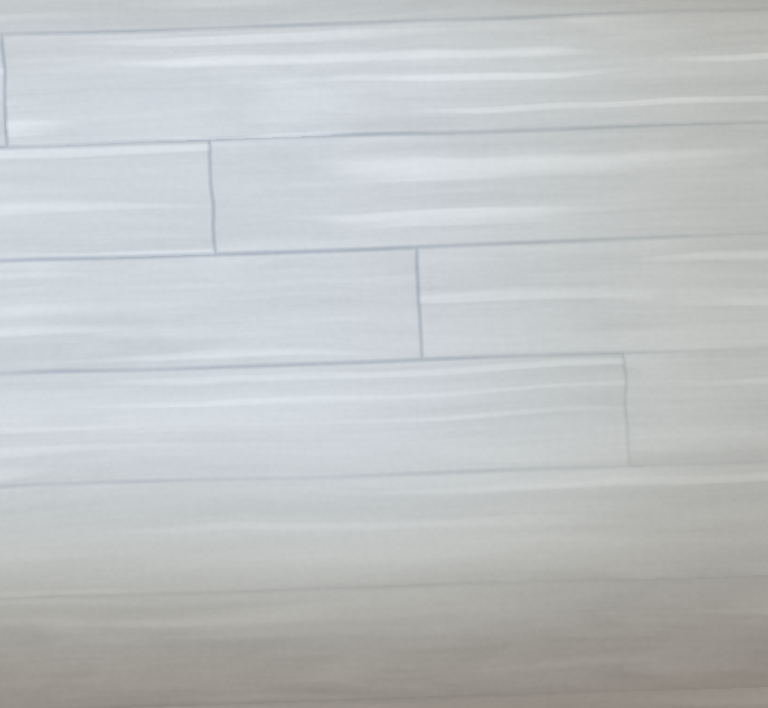
Write a WebGL 1 fragment shader that draws this texture.

```glsl
precision highp float;
// Pale grey-washed wood planks in stepped rows, lit from the upper left.

uniform vec2 u_resolution;

// Layout, in units of the canvas height
const float ROW_HEIGHT   = 0.1596;
const float TOP_SEAM     = 0.951;   // height of the first full row at the left edge
const float ROW_SLOPE    = 0.033;   // rise of the rows to the right
const float JOINT_LEAN   = 0.045;
const float FIRST_JOINT  = 0.046;
const float JOINT_STEP   = 0.286;   // shift of the end joint from row to row
const float PLANK_LENGTH = 1.6;
const float SEAM_WIDTH   = 0.0022;

// Strengths
const float SEAM_DEPTH   = 0.12;
const float GRAIN_DEPTH  = 0.075;
const float FIBRE_DEPTH  = 0.032;
const float STREAK_LIGHT = 0.055;
const float FIGURE_DEPTH = 0.050;
const float PLANK_TINT   = 0.014;

// Colours from lit to shaded
const vec3 LIT_WOOD    = vec3(0.805, 0.832, 0.858);
const vec3 PLAIN_WOOD  = vec3(0.740, 0.750, 0.740);
const vec3 SHADED_WOOD = vec3(0.530, 0.500, 0.465);
const vec3 SEAM_TINT   = vec3(1.10, 1.0, 0.85);

float hash(vec2 p) {
  return fract(sin(dot(p, vec2(127.1, 311.7))) * 43758.5453);
}

float noise(vec2 p) {
  vec2 i = floor(p);
  vec2 f = fract(p);
  f = f * f * (3.0 - 2.0 * f);
  return mix(mix(hash(i), hash(i + vec2(1.0, 0.0)), f.x),
             mix(hash(i + vec2(0.0, 1.0)), hash(i + vec2(1.0, 1.0)), f.x), f.y);
}

float fbm(vec2 p) {
  float sum = 0.0;
  float amp = 0.5;
  for (int i = 0; i < 4; i++) {
    sum += amp * noise(p);
    p = p * 2.03 + 7.3;
    amp *= 0.5;
  }
  return sum / 0.9375;
}

// Soft dark line around distance zero
float line(float dist, float width, float pixel) {
  return 1.0 - smoothstep(0.0, 2.0 * width + pixel, abs(dist));
}

// Base colour under light that falls off to the right, the bottom and the top edge
vec3 litWood(vec2 p) {
  float low   = 0.90 * (1.0 - smoothstep(-0.08, 0.45, p.y));
  float right = 0.46 * smoothstep(0.40, 1.15, p.x);
  float top   = 0.22 * smoothstep(0.88, 1.03, p.y);
  float shade = 1.0 - (1.0 - low) * (1.0 - right) * (1.0 - top);
  vec3 upper = mix(LIT_WOOD, PLAIN_WOOD, clamp(shade / 0.4, 0.0, 1.0));
  return mix(upper, SHADED_WOOD, clamp((shade - 0.4) / 0.6, 0.0, 1.0));
}

// Brightness change from the wood of one plank
float woodGrain(vec2 q, float seed, float sharpness) {
  vec2 g = q + vec2(seed * 19.0, seed * 7.0);
  g.y += 0.016 * (noise(g * vec2(3.0, 9.0)) - 0.5);
  g.y += 0.005 * (noise(g * vec2(11.0, 24.0)) - 0.5);
  float bands  = fbm(g * vec2(1.4, 26.0)) - 0.5;
  float fibres = fbm(g * vec2(9.0, 150.0)) - 0.5;
  float streak = smoothstep(0.66, 0.92, noise(g * vec2(2.6, 62.0)));
  float figure = fbm(g * vec2(13.0, 34.0) + 3.0 * bands) - 0.5;
  float patchy = smoothstep(0.52, 0.80, noise(g * vec2(2.2, 13.0) + 31.0));
  return GRAIN_DEPTH * bands
       + FIBRE_DEPTH * fibres * sharpness
       + STREAK_LIGHT * streak * sharpness
       + FIGURE_DEPTH * figure * patchy
       + PLANK_TINT * (hash(vec2(seed, 4.7)) - 0.5);
}

void main() {
  float pixel = 1.0 / u_resolution.y;
  vec2 p = gl_FragCoord.xy * pixel;

  // Slanted plank coordinates, rows counted downwards
  vec2 q = vec2(p.x + JOINT_LEAN * p.y, p.y - ROW_SLOPE * p.x);
  q.y += 0.004 * (noise(vec2(q.x * 4.0, floor(q.y * 6.0 + 0.5))) - 0.5) * smoothstep(0.0, 0.1, p.x);
  float down = (TOP_SEAM - q.y) / ROW_HEIGHT;
  float row = floor(down);
  float along = (q.x - FIRST_JOINT - JOINT_STEP * row) / PLANK_LENGTH;
  float seed = hash(vec2(row, floor(along)));

  // Distances to the nearest row seam and end joint
  float seamDist = (fract(down + 0.5) - 0.5) * ROW_HEIGHT;
  float jointDist = (fract(along + 0.5) - 0.5) * PLANK_LENGTH;
  jointDist += 0.003 * (noise(q * 30.0) - 0.5);

  // Seams fade in the dim right and lower parts
  float clarity = smoothstep(0.12, 0.62, p.y);
  float fade = mix(0.18, 1.0, clarity) * (1.0 - 0.6 * smoothstep(0.55, 1.05, p.x));
  float wear = mix(0.45, 1.0, noise(vec2(q.x * 9.0, floor(down + 0.5) * 5.0)));
  float seam = line(seamDist, SEAM_WIDTH, pixel) * wear;
  float joint = line(jointDist, SEAM_WIDTH * 0.9, pixel) * 0.85;
  float bevel = line(seamDist - 0.008, 0.005, pixel) * 0.018 * wear;

  vec3 color = litWood(p);
  color += woodGrain(q, seed, mix(0.4, 1.0, clarity));
  color += bevel * fade;
  color -= SEAM_TINT * SEAM_DEPTH * max(seam, joint) * fade;
  color += 0.012 * (noise(p * 190.0) - 0.5);
  gl_FragColor = vec4(clamp(color, 0.0, 1.0), 1.0);
}
```
